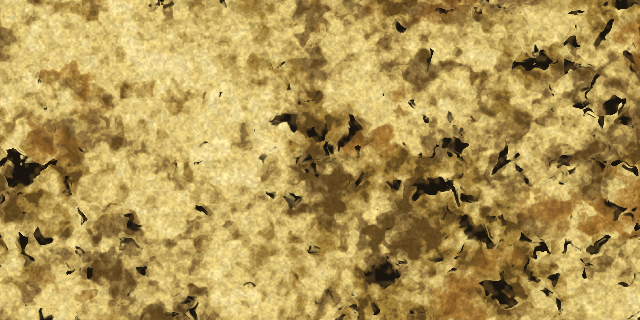
This texture is drawn by a WebGL 1 fragment shader. Its source:

```glsl
precision highp float;
// Polished golden granite: cream and tan feldspar grains, brown stained zones
// and clustered black mica flecks. Soft Voronoi grains and fractal noise are
// summed with even spread, then mapped through a mineral colour ramp.

#define ZONE_SCALE 3.2
#define GRAIN_SCALE 11.0
#define CHIP_SCALE 25.0
#define FLECK_SCALE 27.0
#define WARP 0.05
#define FLECK_LEVEL 1.36
#define FLECK_EDGE 0.30
#define RUST_AMOUNT 0.55
#define GRIT 0.17

uniform vec2 u_resolution;

float hash(vec2 p) {
  vec3 q = fract(vec3(p.xyx) * 0.1031);
  q += dot(q, q.yzx + 33.33);
  return fract((q.x + q.y) * q.z);
}

float noise(vec2 p) {
  vec2 i = floor(p);
  vec2 f = fract(p);
  f = f * f * (3.0 - 2.0 * f);
  float low = mix(hash(i), hash(i + vec2(1.0, 0.0)), f.x);
  float high = mix(hash(i + vec2(0.0, 1.0)), hash(i + 1.0), f.x);
  return mix(low, high, f.y);
}

// Fractal noise with zero mean and about unit deviation
float fractalNoise(vec2 p) {
  float sum = 0.0;
  float amp = 0.5;
  for (int i = 0; i < 4; i++) {
    sum += amp * (noise(p) - 0.5);
    p = mat2(1.6, 1.2, -1.2, 1.6) * p + 17.3;
    amp *= 0.55;
  }
  return sum / 0.128;
}

// Random value per Voronoi grain, blended at the borders, unit deviation
float grainValue(vec2 p) {
  vec2 cell = floor(p);
  float total = 0.0;
  float weights = 0.0;
  for (int y = -1; y <= 1; y++) {
    for (int x = -1; x <= 1; x++) {
      vec2 id = cell + vec2(float(x), float(y));
      vec2 seed = id + vec2(hash(id + 41.0), hash(id + 87.0));
      float w = exp(-20.0 * distance(p, seed));
      total += w * hash(id + 133.0);
      weights += w;
    }
  }
  return (total / weights - 0.5) / 0.28;
}

// Feldspar colour for a lightness from 0 to 1
vec3 mineralRamp(float lightness, float hue) {
  vec3 umber = vec3(0.38, 0.28, 0.12);
  vec3 brown = mix(vec3(0.55, 0.44, 0.24), vec3(0.63, 0.50, 0.22), hue);
  vec3 sand = vec3(0.75, 0.64, 0.35);
  vec3 cream = vec3(0.88, 0.78, 0.47);
  vec3 pale = vec3(0.94, 0.86, 0.59);
  vec3 c = mix(umber, brown, smoothstep(0.04, 0.24, lightness));
  c = mix(c, sand, smoothstep(0.28, 0.52, lightness));
  c = mix(c, cream, smoothstep(0.58, 0.82, lightness));
  return mix(c, pale, smoothstep(0.90, 1.0, lightness));
}

void main() {
  vec2 p = gl_FragCoord.xy / u_resolution.y + 3.0;

  // Ragged grain outlines
  vec2 bend = vec2(noise(p * 13.0), noise(p * 13.0 + 50.0)) - 0.5;
  bend += 0.6 * (vec2(noise(p * 37.0 + 9.0), noise(p * 37.0 + 71.0)) - 0.5);
  vec2 q = p + WARP * bend;

  // Feldspar body
  float zone = fractalNoise(p * ZONE_SCALE);
  float detail = fractalNoise(p * 34.0 + 5.0);
  float tone = 0.58 * zone + 0.50 * grainValue(q * GRAIN_SCALE)
             + 0.42 * grainValue(q * CHIP_SCALE + 30.0) + 0.44 * detail;
  float lightness = 1.0 / (1.0 + exp(-1.7 * tone));
  float hue = smoothstep(-0.7, 0.7, fractalNoise(p * 5.0 + 60.0));
  vec3 color = mineralRamp(lightness, hue);

  // Rusty iron stains in the darker zones
  float rust = smoothstep(0.7, 2.0, fractalNoise(p * 4.5 + 90.0) - 0.4 * zone);
  rust *= 1.0 - smoothstep(0.45, 0.85, lightness);
  color = mix(color, vec3(0.64, 0.42, 0.16), RUST_AMOUNT * rust);

  // Crystal grit
  float grit = noise(p * 95.0) + noise(p * 170.0 + 8.0) - 1.0;
  color *= 1.0 + GRIT * grit;

  // Black mica, gathered in clusters
  float cluster = 0.42 * fractalNoise(p * 3.6 + 120.0) - 0.32 * zone;
  float mica = cluster + 0.62 * grainValue(q * FLECK_SCALE + 200.0)
             + 0.56 * fractalNoise(q * 19.0 + 150.0);
  float fleck = smoothstep(FLECK_LEVEL - FLECK_EDGE * 0.5,
                           FLECK_LEVEL + FLECK_EDGE, mica);
  vec3 black = mix(vec3(0.10, 0.08, 0.05), vec3(0.29, 0.22, 0.11),
                   smoothstep(0.35, 0.9, noise(p * 60.0 + 20.0)));
  color = mix(color, black, fleck);

  gl_FragColor = vec4(clamp(color, 0.0, 1.0), 1.0);
}
```
